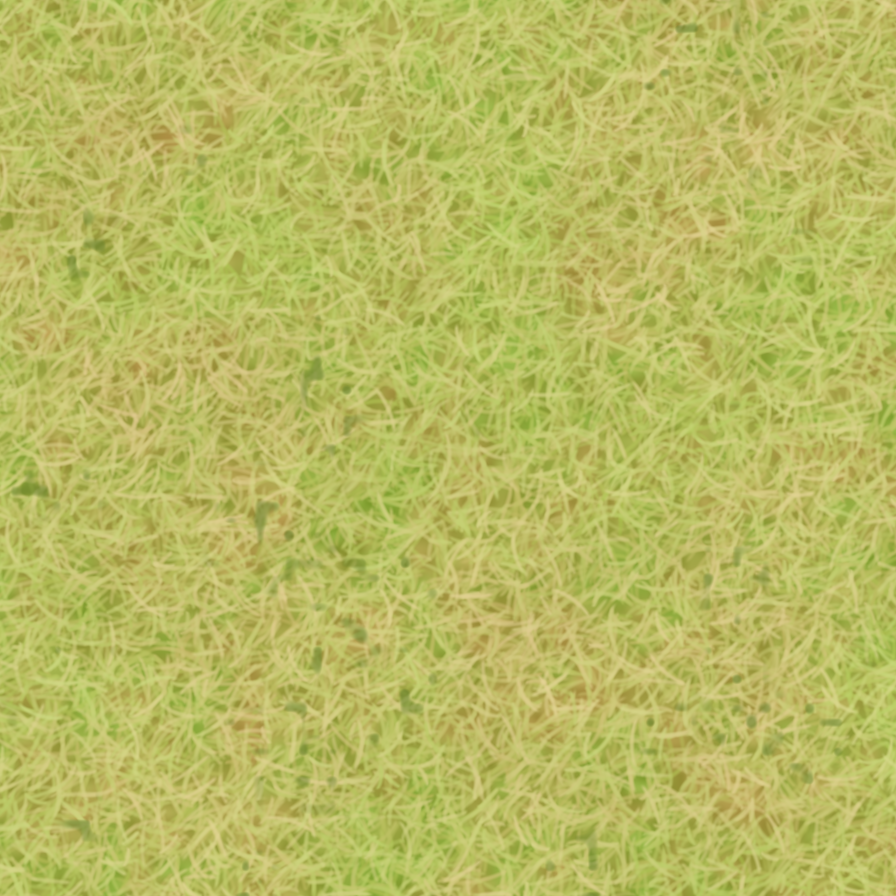
Reproduce this texture procedurally as a WebGL 1 fragment shader.

```glsl
precision highp float;
// Dry, sunlit lawn: a dense mat of short curved blades over shaded gaps.
uniform vec2 u_resolution;

#define LAYERS 15
#define CELLS 27.0
#define HALF_LENGTH 0.027
#define HALF_WIDTH 0.0023
#define SOFTNESS 0.0021
#define OPACITY 0.78
#define LEAN 0.85
#define SHADE_COLOR vec3(0.62, 0.635, 0.26)
#define LOW_COLOR vec3(0.72, 0.73, 0.345)
#define TOP_COLOR vec3(0.83, 0.825, 0.52)
#define SPECK_COLOR vec3(0.40, 0.50, 0.17)

float hash(vec2 p) {
    return fract(sin(dot(p, vec2(127.1, 311.7))) * 43758.5453);
}

vec4 hash4(vec2 p) {
    return vec4(hash(p), hash(p + 17.3), hash(p + 41.9), hash(p + 73.7));
}

float noise(vec2 p) {
    vec2 i = floor(p);
    vec2 f = fract(p);
    f = f * f * (3.0 - 2.0 * f);
    float low = mix(hash(i), hash(i + vec2(1.0, 0.0)), f.x);
    float high = mix(hash(i + vec2(0.0, 1.0)), hash(i + 1.0), f.x);
    return mix(low, high, f.y);
}

// Coverage of one bent, tapering blade centred on the origin
float blade(vec2 p, float angle, float halfLength, float bend) {
    float c = cos(angle);
    float s = sin(angle);
    vec2 q = vec2(c * p.x + s * p.y, c * p.y - s * p.x);
    float along = q.x / halfLength;
    float across = abs(q.y - bend * halfLength * (along * along - 0.4));
    float width = HALF_WIDTH * (1.0 - 0.3 * along * along);
    float side = 1.0 - smoothstep(width - SOFTNESS, width + SOFTNESS, across);
    return side * (1.0 - smoothstep(0.7, 1.0, abs(along)));
}

// Lay one sheet of scattered blades over the colour beneath
vec3 addBlades(vec3 color, vec2 uv, float layer, float height, float tint) {
    vec2 grid = uv * CELLS + layer * vec2(0.37, 0.61);
    vec2 home = floor(grid);
    for (int y = -1; y <= 1; y++) {
        for (int x = -1; x <= 1; x++) {
            vec2 cell = home + vec2(float(x), float(y));
            vec2 seed = cell + layer * vec2(53.0, 91.0);
            vec4 shape = hash4(seed);
            vec4 look = hash4(seed + 131.0);
            vec2 offset = (grid - cell - shape.xy) / CELLS;
            float turn = 2.0 * shape.z - 1.0;
            float angle = LEAN + 1.5708 * turn * (0.7 + 0.3 * abs(turn));
            float halfLength = HALF_LENGTH * mix(0.45, 1.2, shape.w);
            float mask = blade(offset, angle, halfLength, (look.x - 0.5) * 0.6);

            float light = clamp(height + (look.y - 0.5) * 0.6, 0.0, 1.1);
            vec3 bladeColor = mix(LOW_COLOR, TOP_COLOR, light);
            float straw = look.z - 0.5 + tint;
            bladeColor += straw * vec3(0.07, -0.025, 0.06);
            color = mix(color, bladeColor, mask * OPACITY * mix(0.6, 1.0, look.w));
        }
    }
    return color;
}

void main() {
    vec2 uv = gl_FragCoord.xy / u_resolution.y;

    // Broad patches drift between green and straw
    float patches = 0.6 * noise(uv * 7.0) + 0.4 * noise(uv * 19.0 + 5.0);
    float tint = (patches - 0.5) * 1.3;

    // Shaded ground with small green and brown mottling
    float mottle = noise(uv * 75.0 + 9.0);
    float earth = noise(uv * 32.0 + 31.0) - 0.5 + 0.5 * tint;
    vec3 color = SHADE_COLOR + (mottle - 0.5) * 0.12;
    color += earth * vec3(0.13, -0.07, 0.05);

    for (int i = 0; i < LAYERS; i++) {
        float layer = float(i);
        float height = layer / float(LAYERS - 1);
        color = addBlades(color, uv, layer + 1.0, height, tint);
    }

    // Sparse dark green specks in the deepest gaps
    float speck = smoothstep(0.72, 0.95, noise(uv * 62.0 + 77.0));
    speck *= smoothstep(0.62, 0.85, noise(uv * 11.0 + 43.0));
    color = mix(color, SPECK_COLOR, speck * 0.6);

    // Gentle unevenness of the light
    color += (noise(uv * 13.0 + 61.0) - 0.5) * 0.03;
    gl_FragColor = vec4(color, 1.0);
}
```
